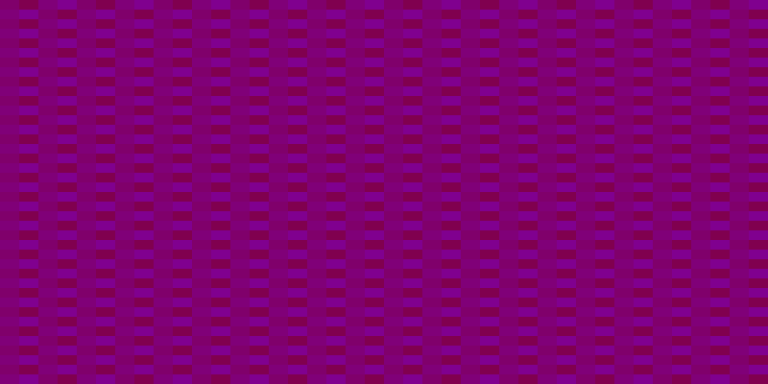
Reproduce this pattern procedurally as a WebGL 1 fragment shader.

```glsl
precision highp float;

uniform vec2 u_resolution;

#define CELLS vec2(40.0, 40.0)
#define VIOLET vec3(0.50, 0.0, 0.56)
#define MAROON vec3(0.50, 0.0, 0.31)
#define PLUM_COOL vec3(0.50, 0.0, 0.47)
#define PLUM_WARM vec3(0.50, 0.0, 0.42)

// Odd columns are strong, even ones muted; tones swap every row and column pair.
vec3 cellColor(vec2 cell) {
  float strong = mod(cell.x, 2.0);
  float warm = mod(floor(cell.x * 0.5) + cell.y, 2.0);
  vec3 muted = mix(PLUM_COOL, PLUM_WARM, warm);
  vec3 vivid = mix(VIOLET, MAROON, warm);
  return mix(muted, vivid, strong);
}

void main() {
  vec2 grid = gl_FragCoord.xy / u_resolution * CELLS;
  vec2 pixel = CELLS / u_resolution;

  // Nearest grid corner and the pixel's coverage beyond it
  vec2 corner = floor(grid + 0.5);
  vec2 cover = clamp((grid - corner) / pixel + 0.5, 0.0, 1.0);

  // Blend the four cells that meet at the corner
  vec3 below = mix(cellColor(corner - 1.0),
                   cellColor(corner - vec2(0.0, 1.0)), cover.x);
  vec3 above = mix(cellColor(corner - vec2(1.0, 0.0)),
                   cellColor(corner), cover.x);
  gl_FragColor = vec4(mix(below, above, cover.y), 1.0);
}
```
